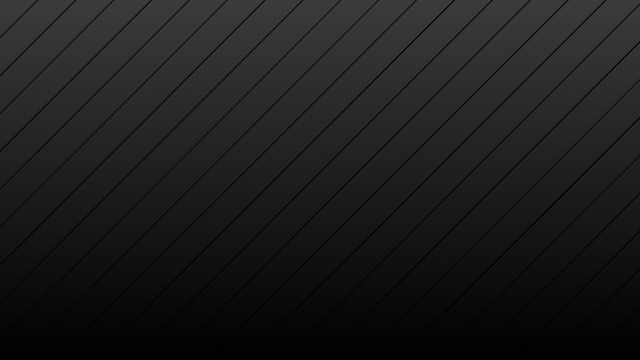
This background is drawn by a Shadertoy shader. Its source:

```glsl
// Dark panel of 45-degree planks: black grooves at an even pitch, fine
// parallel hatching between them, and a vertical fade from grey to black.
// All lengths are in canvas heights, measured from the top left corner.

#define GROOVE_PITCH 0.1052   // horizontal distance between grooves
#define GROOVE_WIDTH 0.0034   // thickness across the groove
#define GROOVE_FAINTEST 0.6   // opacity of the weakest groove
#define HATCHES 14.0          // fine lines per plank
#define HATCH_DEPTH 0.10      // relative contrast of the fine lines
#define TOP_GREY 0.232        // brightness at the upper edge

const float TAU = 6.2831853;

float hash(float n) {
    return fract(sin(n * 127.1) * 43758.5453);
}

// Smooth coverage of a line of the given width at distance d.
float lineCoverage(float d, float width, float pixel) {
    float halfWidth = 0.5 * width;
    return 1.0 - smoothstep(halfWidth - 0.5 * pixel, halfWidth + 0.5 * pixel, d);
}

void mainImage(out vec4 fragColor, in vec2 fragCoord) {
    vec2 p = fragCoord / iResolution.y;
    float pixel = 1.0 / iResolution.y;

    // Diagonal coordinate: constant along each rising groove.
    float across = (p.x + 1.0 - p.y) / GROOVE_PITCH;

    // Vertical fade.
    float grey = TOP_GREY * clamp(p.y, 0.0, 1.0);

    // Fine hatching.
    grey *= 1.0 + HATCH_DEPTH * cos(TAU * HATCHES * across);

    // Grooves, each with its own strength.
    float index = floor(across + 0.5);
    float d = abs(across - index) * GROOVE_PITCH * inversesqrt(2.0);
    float strength = mix(GROOVE_FAINTEST, 1.0, hash(index));
    grey *= 1.0 - strength * lineCoverage(d, GROOVE_WIDTH, pixel);

    fragColor = vec4(vec3(grey), 1.0);
}
```
